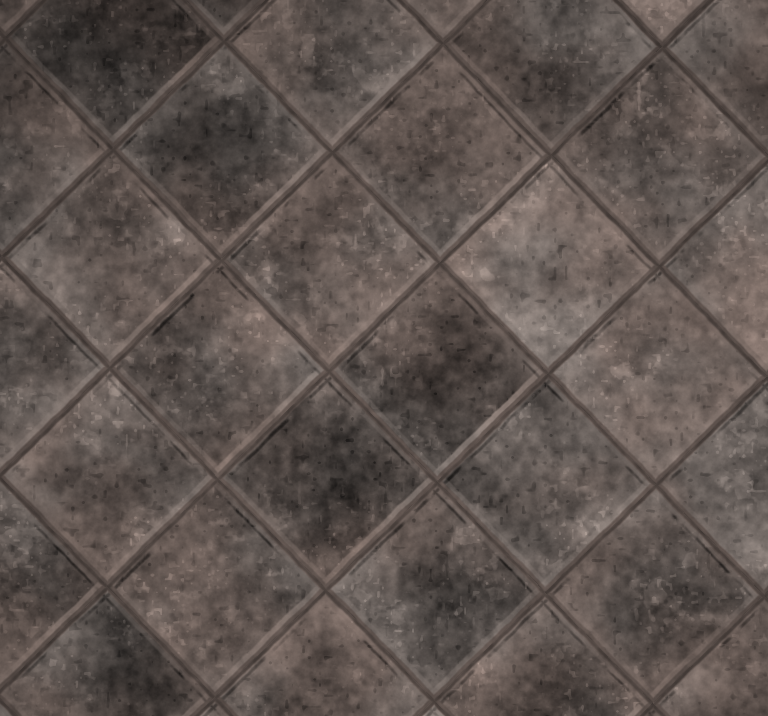
Reproduce this texture procedurally as a Shadertoy shader.

```glsl
// Worn stone floor tiles laid diagonally, with recessed joints and chalky edges.
#define PERIOD 0.3059            // tile diagonal, in canvas heights
#define ANCHOR vec2(0.6145, 0.634) // one joint crossing
#define TILT 0.014               // slight turn of the whole floor
#define GROOVE 0.0052            // half width of the dark joint
#define RAIL 0.0085              // offset of the worn rim from the joint
#define TILE_VARIATION 0.09
#define CLOUDS 0.36
#define GRAIN 0.22
#define WARM vec3(1.0, 0.875, 0.82)
#define COOL vec3(0.98, 0.905, 0.865)

float hash(vec2 p) {
    vec3 q = fract(p.xyx * 0.1031);
    q += dot(q, q.yzx + 33.33);
    return fract((q.x + q.y) * q.z);
}

float noise(vec2 p) {
    vec2 i = floor(p), f = fract(p);
    f = f * f * (3.0 - 2.0 * f);
    return mix(mix(hash(i), hash(i + vec2(1, 0)), f.x),
               mix(hash(i + vec2(0, 1)), hash(i + vec2(1, 1)), f.x), f.y);
}

float fbm(vec2 p) {
    float sum = 0.0, amp = 0.533;
    for (int i = 0; i < 4; i++) {
        sum += amp * noise(p);
        p = mat2(1.6, 1.2, -1.2, 1.6) * p + 7.3;
        amp *= 0.5;
    }
    return sum;
}

// Soft stripe of half width w around zero
float band(float x, float w, float soft) {
    return 1.0 - smoothstep(w - soft, w + soft, abs(x));
}

void mainImage(out vec4 fragColor, in vec2 fragCoord) {
    vec2 p = fragCoord / iResolution.y;
    float soft = max(0.0018, 0.8 / iResolution.y);

    // Diagonal grid: joints lie on whole values of uv.x and uv.y
    float c = cos(TILT), s = sin(TILT);
    vec2 q = mat2(c, s, -s, c) * (p - ANCHOR) / PERIOD;
    vec2 uv = vec2(q.x + q.y, q.x - q.y);
    vec2 tile = floor(uv);
    vec2 seed = 17.0 * vec2(hash(tile + 3.7), hash(tile + 41.2));

    // Signed distance to the nearest joint of each direction, made ragged
    vec2 edge = (uv - round(uv)) * PERIOD * 0.7071;
    edge += 0.0028 * (vec2(fbm(p * 45.0), fbm(p * 45.0 + 31.0)) - 0.5);
    float inner = min(abs(edge.x), abs(edge.y));

    // Stone: tone per tile, smoky patches, pale margins and fine grain
    float clouds = fbm(p * 8.0 + seed);
    float grain = fbm(p * 75.0 + seed);
    float tone = 0.375 + TILE_VARIATION * (hash(tile + 9.1) - 0.5) * 2.0;
    tone += CLOUDS * (clouds - 0.5) + GRAIN * (grain - 0.5);
    tone += 0.07 * exp(-inner / 0.022) - 0.025 * smoothstep(0.03, 0.09, inner);

    // Chalk flecks, larger worn flakes and dark pits
    float cluster = smoothstep(0.35, 0.7, fbm(p * 14.0 + seed + 5.0));
    float flecks = smoothstep(0.74, 0.92, noise(p * 165.0 + seed));
    float flakes = smoothstep(0.60, 0.70, fbm(p * 38.0 + seed + 11.0));
    float pits = smoothstep(0.78, 0.94, noise(p * 130.0 + seed + 23.0));
    tone += cluster * (0.10 * flecks + 0.08 * flakes) - 0.08 * pits * (1.0 - cluster * 0.5);

    // Worn rims: strong below each rising joint's upper tile, faint elsewhere
    float wear = smoothstep(0.25, 0.75, fbm(p * 7.0 + 19.0));
    float rimRise = band(edge.y + RAIL, 0.0042, soft);
    float rimFall = band(edge.x - RAIL, 0.0034, soft);
    float rimBack = band(edge.x + RAIL, 0.0030, soft);
    tone = mix(tone, 0.50 + 0.15 * (grain - 0.5), rimRise * mix(0.35, 0.95, wear));
    tone = mix(tone, 0.44 + 0.15 * (grain - 0.5), rimFall * mix(0.75, 0.4, wear));
    tone = mix(tone, 0.42, rimBack * 0.4);

    // Broken shadow line along the lower side of the rims
    float chips = smoothstep(0.45, 0.62, fbm(p * 24.0 + 47.0));
    float shadow = max(band(edge.y - 0.0095, 0.0022, soft), band(edge.x + 0.0125, 0.0018, soft));
    tone -= 0.14 * shadow * chips;

    // Recessed joint with a darker core
    float joint = band(inner, GROOVE, soft);
    float core = band(min(abs(edge.x + 0.0015), abs(edge.y - 0.002)), 0.0022, soft);
    tone = mix(tone, 0.345 - 0.07 * core + 0.12 * (grain - 0.5), joint);

    // Uneven room light, then warm to cool tint
    vec2 away = p - vec2(0.60, 0.36);
    tone *= 1.12 - 0.42 * dot(away, away);
    float coolness = smoothstep(0.3, 0.7, fbm(p * 5.0 + seed + 61.0)) * (1.0 - joint);
    vec3 color = clamp(tone, 0.12, 0.68) * mix(WARM, COOL, coolness);
    fragColor = vec4(color, 1.0);
}
```
